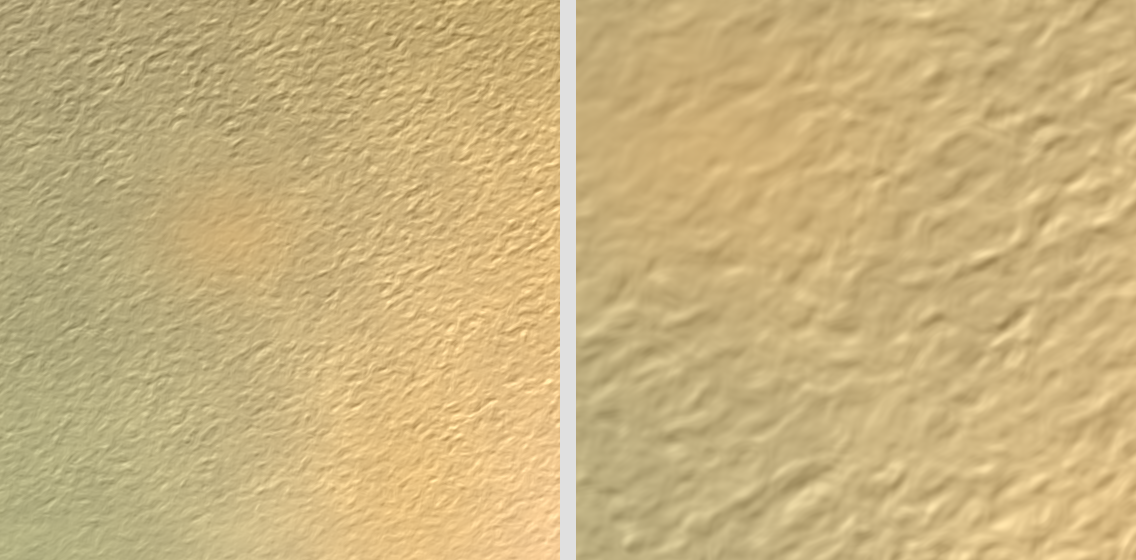
Left: the whole. Right: its middle third, enlarged.
Write a WebGL 1 fragment shader that draws this texture.

```glsl
precision highp float;

// Fine plaster wall in warm side light: a soft sage-to-amber colour wash,
// embossed by sparse, slanted bumps and dents cut from gradient noise. The
// height is differenced along the light direction to shade their flanks.

uniform vec2 u_resolution;

const vec3 SAGE_LOW = vec3(0.70, 0.69, 0.51);
const vec3 OLIVE_HIGH = vec3(0.675, 0.62, 0.46);
const vec3 PEACH_LOW = vec3(0.99, 0.82, 0.61);
const vec3 OCHRE_HIGH = vec3(0.78, 0.67, 0.44);
const vec3 AMBER_GLOW = vec3(0.82, 0.68, 0.45);
const vec3 GOLD_BAND = vec3(0.91, 0.75, 0.48);

const float GRAIN_ANGLE = 0.5;
const vec2 GRAIN_SCALE = vec2(44.0, 72.0);
const vec2 LIGHT_DIR = vec2(-0.5, 0.866);
const float LIGHT_STEP = 0.0022;

vec2 randomGradient(vec2 cell) {
  vec3 q = fract(cell.xyx * vec3(0.1031, 0.1030, 0.0973));
  q += dot(q, q.yzx + 33.33);
  float angle = 6.2832 * fract((q.x + q.y) * q.z);
  return vec2(cos(angle), sin(angle));
}

float gradientNoise(vec2 p) {
  vec2 cell = floor(p);
  vec2 f = p - cell;
  vec2 w = f * f * f * (f * (f * 6.0 - 15.0) + 10.0);
  vec2 e = vec2(1.0, 0.0);
  float a = dot(randomGradient(cell), f);
  float b = dot(randomGradient(cell + e.xy), f - e.xy);
  float c = dot(randomGradient(cell + e.yx), f - e.yx);
  float d = dot(randomGradient(cell + e.xx), f - e.xx);
  return mix(mix(a, b, w.x), mix(c, d, w.x), w.y);
}

vec2 rotate(vec2 p, float angle) {
  float c = cos(angle);
  float s = sin(angle);
  return vec2(c * p.x + s * p.y, c * p.y - s * p.x);
}

// Flattens small heights so that only separate bumps and dents remain.
float isolatePeaks(float height, float flatness) {
  return height * height * height / (height * height + flatness * flatness);
}

// Height of the plaster: two layers of isolated grains over faint wrinkles.
float plasterHeight(vec2 uv) {
  vec2 p = rotate(uv, GRAIN_ANGLE) * GRAIN_SCALE + 80.0;
  p += 0.3 * vec2(gradientNoise(p * 0.5 + 7.3), gradientNoise(p * 0.5 + 31.7));
  float height = 0.0;
  float amplitude = 1.2;
  for (int i = 0; i < 2; i++) {
    height += amplitude * isolatePeaks(gradientNoise(p), 0.2);
    p = rotate(p, 0.25) * 1.5 + 13.7;
    amplitude *= 0.65;
  }
  return height + 0.13 * gradientNoise(p * 1.15);
}

// Slope facing the light, positive on lit flanks.
float litSlope(vec2 uv, vec2 lightDir, float stepSize) {
  vec2 offset = lightDir * stepSize;
  return plasterHeight(uv - offset) - plasterHeight(uv + offset);
}

// Soft round patch, 1 at its centre.
float softSpot(vec2 uv, vec2 centre, vec2 radius) {
  vec2 d = (uv - centre) / radius;
  return exp(-dot(d, d));
}

vec3 colourWash(vec2 uv) {
  vec3 left = mix(SAGE_LOW, OLIVE_HIGH, uv.y);
  vec3 right = mix(PEACH_LOW, OCHRE_HIGH, uv.y);
  vec3 wash = mix(left, right, smoothstep(0.0, 1.1, uv.x));
  wash = mix(wash, GOLD_BAND, 0.7 * softSpot(uv, vec2(0.74, 0.13), vec2(0.18, 0.26)));
  wash = mix(wash, GOLD_BAND, 0.5 * softSpot(uv, vec2(1.02, 0.50), vec2(0.22, 0.26)));
  wash = mix(wash, AMBER_GLOW, 0.7 * softSpot(uv, vec2(0.42, 0.58), vec2(0.14, 0.11)));
  return wash;
}

void main() {
  vec2 uv = gl_FragCoord.xy / u_resolution;

  // Relief is deeper at the upper right and fades near the glow and the foot.
  float depth = mix(0.8, 1.25, smoothstep(0.2, 1.6, uv.x + uv.y));
  depth *= 1.0 - 0.55 * softSpot(uv, vec2(0.38, 0.60), vec2(0.17, 0.14));
  depth *= mix(0.65, 1.0, smoothstep(0.0, 0.2, uv.y));
  depth *= 1.0 + 0.5 * gradientNoise(uv * 13.0 + 5.0);

  // Lit flanks gain cream, shaded dents turn brown; strong slopes stand out.
  float slope = litSlope(uv, LIGHT_DIR, LIGHT_STEP) * depth;
  float shade = slope * (0.65 + 0.85 * abs(slope));
  shade /= 1.0 + 0.5 * abs(shade);
  vec3 tint = mix(vec3(0.25, 0.25, 0.235), vec3(0.26, 0.26, 0.24), step(0.0, shade));
  vec3 colour = colourWash(uv) + tint * shade;

  // Broad mottling keeps the wash from looking too even.
  colour *= 1.0 + 0.045 * gradientNoise(uv * 6.0 + 19.0);
  colour *= 1.0 + 0.05 * gradientNoise(rotate(uv, GRAIN_ANGLE) * vec2(16.0, 24.0) + 61.0);
  gl_FragColor = vec4(clamp(colour, 0.0, 1.0), 1.0);
}
```
